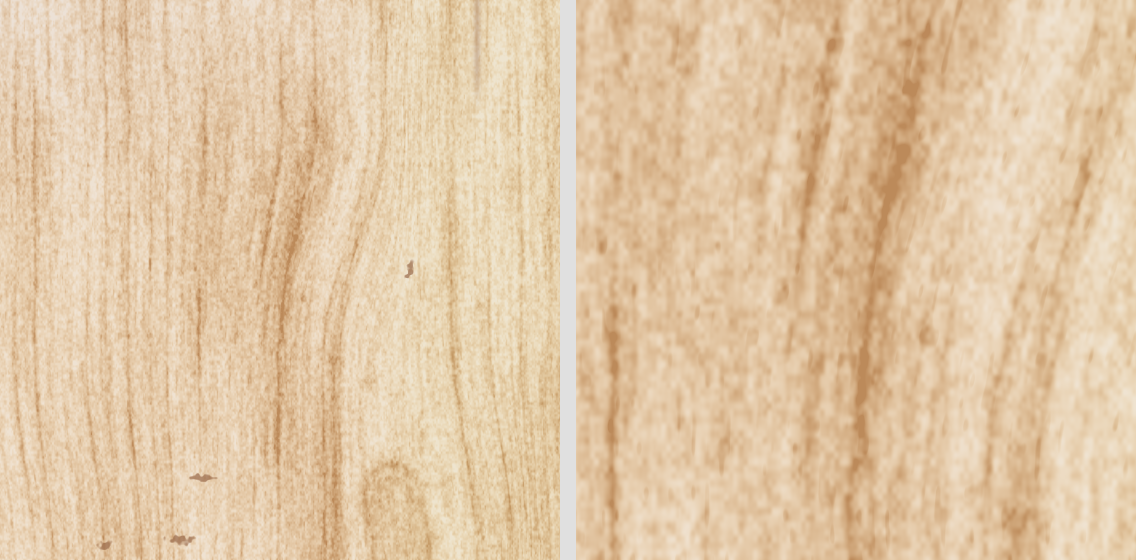
Left, the full canvas; right, a detail of the centre.
Write a Shadertoy shader that draws this texture.

```glsl
// Pale maple board: wavy vertical growth lines, a cathedral arch, small knots and fine pores.

const vec3 PALE_WOOD = vec3(0.93, 0.86, 0.77);
const vec3 TONE_SLOPE = vec3(0.012, 0.032, 0.058);
const vec3 TONE_CURVE = vec3(0.004, 0.0045, 0.003);
const vec3 KNOT_BROWN = vec3(0.57, 0.37, 0.24);
const float LINE_COUNT = 25.0;

// Integer hash, returns 0..1
float hash(vec2 cell) {
    uvec2 q = uvec2(ivec2(cell)) * uvec2(1597334673u, 3812015801u);
    uint n = (q.x ^ q.y) * 1597334673u;
    n = (n ^ (n >> 15)) * 2246822519u;
    n ^= n >> 13;
    return float(n >> 8) / 16777216.0;
}

float noise(vec2 p) {
    vec2 cell = floor(p);
    vec2 f = fract(p);
    f = f * f * (3.0 - 2.0 * f);
    float low = mix(hash(cell), hash(cell + vec2(1, 0)), f.x);
    float high = mix(hash(cell + vec2(0, 1)), hash(cell + vec2(1, 1)), f.x);
    return mix(low, high, f.y);
}

// Noise centred on zero
float ripple(vec2 p) {
    return noise(p) - 0.5;
}

float bump(float d, float width) {
    return exp(-d * d / (width * width));
}

// Smooth window that is one between a and b
float window(float x, float a, float b, float soft) {
    return smoothstep(a - soft, a + soft, x) * (1.0 - smoothstep(b - soft, b + soft, x));
}

// Straightens the bent grain: returns the board coordinate across the lines
float grainCoord(vec2 p) {
    float leftBend = 0.03 * smoothstep(0.45, 0.0, p.y) * (1.0 - smoothstep(0.2, 0.4, p.x));
    float middleBend = 0.085 * smoothstep(0.34, 0.78, p.y)
        * smoothstep(0.3, 0.66, p.x) * (1.0 - smoothstep(0.68, 0.79, p.x));
    float rightBend = 0.05 * smoothstep(0.45, 0.0, p.y) * window(p.x, 0.77, 0.94, 0.05);
    float wobble = 0.013 * ripple(p * vec2(5.0, 4.0)) + 0.003 * ripple(p * vec2(30.0, 22.0));
    return p.x - leftBend - middleBend - rightBend + wobble;
}

// Thin dark edge with a soft shade fading to its left
float growthLine(float d, float core, float shade) {
    float fade = d < 0.0 ? exp(d / shade) : exp(-d / core);
    return 0.65 * bump(d, core) + 0.4 * fade;
}

float growthLines(float g, float y) {
    float sum = 0.0;
    float home = floor(g * LINE_COUNT);
    for (float i = -1.0; i <= 1.0; i++) {
        float id = home + i;
        float centre = (id + 0.5 + 0.7 * (hash(vec2(id, 7.0)) - 0.5)) / LINE_COUNT;
        float strength = mix(0.3, 1.0, hash(vec2(id, 19.0)));
        float fading = 0.4 + 0.9 * noise(vec2(id * 3.0, y * 5.0));
        sum += strength * fading * growthLine(g - centre, 0.0032, 0.011);
    }
    return sum;
}

// Distance from the spine of an upright arch whose legs run down
float archRadius(vec2 p, vec2 centre) {
    vec2 q = p - centre;
    q.x += 0.12 * q.y + 0.006 * ripple(p * 22.0);
    return length(vec2(q.x, 0.9 * max(q.y, 0.0)));
}

// Ragged elliptical spot, tilted by a slant
float knot(vec2 p, vec2 centre, vec2 radius, float slant) {
    vec2 q = p - centre;
    q = vec2(q.x - slant * q.y, q.y + 0.3 * slant * q.x) / radius;
    float ragged = length(q) + 1.3 * ripple(p * 150.0);
    return 1.0 - smoothstep(0.55, 1.25, ragged);
}

void mainImage(out vec4 fragColor, in vec2 fragCoord) {
    vec2 p = fragCoord / iResolution.xy;
    float g = grainCoord(p);

    // Broad tonal drift: darker below, orange band in the middle
    float tone = 0.4 + 0.8 * smoothstep(0.95, 0.35, p.y);
    tone += 2.2 * ripple(vec2(g * 14.0, p.y * 1.6)) + 1.5 * ripple(p * vec2(5.0, 4.0) + 31.0);
    tone += 1.3 * bump(g - 0.495, 0.04) * window(p.y, 0.12, 0.85, 0.15);
    tone += 0.8 * smoothstep(0.88, 1.0, p.x);

    // Plain pale flame between the two strong lines
    float flame = window(g, 0.62, 0.79, 0.012);
    tone = mix(tone, 0.45 + 1.4 * ripple(p * vec2(9.0, 5.0)), 0.75 * flame);

    // Growth lines
    tone += 2.2 * growthLines(g, p.y) * (1.0 - 0.9 * flame);
    float lineFade = 0.6 + 0.7 * noise(vec2(3.0, p.y * 7.0));
    tone += 2.0 * lineFade * growthLine(g - 0.6, 0.005, 0.014);
    tone += 2.1 * lineFade * growthLine(0.802 - g, 0.005, 0.012);

    // Cathedral arch
    float r = archRadius(p, vec2(0.705, 0.115));
    tone += 1.5 * (1.0 - smoothstep(0.035, 0.085, r));
    tone += 1.6 * bump(r - 0.05, 0.007) + 0.4 * bump(r - 0.028, 0.006);

    // Fibres, mottling and short pores
    tone += 1.8 * ripple(vec2(g * 130.0, p.y * 9.0)) + 1.1 * ripple(vec2(g * 260.0, p.y * 28.0));
    tone += 2.0 * ripple(p * vec2(190.0, 125.0)) + 1.7 * ripple(p * vec2(350.0, 240.0) + 57.0);
    tone += 1.1 * smoothstep(0.74, 0.95, noise(vec2(g * 230.0, p.y * 75.0) + 83.0));
    tone = clamp(tone, -1.0, 5.6);

    vec3 color = PALE_WOOD - TONE_SLOPE * tone - TONE_CURVE * tone * tone;

    // Cooler top left, yellower right
    color += vec3(-0.012, -0.006, 0.014) * smoothstep(0.5, 1.0, p.y) * (1.0 - p.x);
    color += vec3(-0.004, 0.008, -0.014) * smoothstep(0.55, 0.8, p.x);

    // Knots and a dark mineral streak
    float knots = knot(p, vec2(0.733, 0.518), vec2(0.006, 0.018), 0.25);
    knots = max(knots, knot(p, vec2(0.36, 0.146), vec2(0.019, 0.006), 0.3));
    knots = max(knots, knot(p, vec2(0.322, 0.036), vec2(0.021, 0.008), 0.3));
    knots = max(knots, knot(p, vec2(0.188, 0.027), vec2(0.010, 0.007), 0.0));
    color = mix(color, KNOT_BROWN, 0.65 * knots);
    float streak = bump(p.x - 0.852, 0.006) * window(p.y, 0.84, 1.05, 0.05);
    color = mix(color, KNOT_BROWN, 0.32 * streak);

    fragColor = vec4(color, 1.0);
}
```
